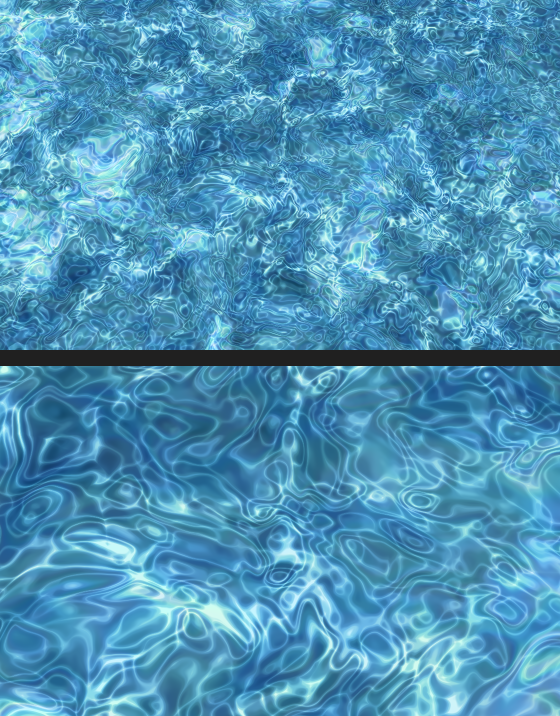
Top, the full canvas; bottom, a detail of the centre.
Write a WebGL 1 fragment shader that draws this texture.

```glsl
precision highp float;

uniform vec2 u_resolution;

float hash(vec2 p) {
  return fract(sin(dot(p, vec2(127.1, 311.7))) * 43758.5453);
}

float noise(vec2 p) {
  vec2 i = floor(p);
  vec2 f = fract(p);
  f = f * f * f * (f * (f * 6.0 - 15.0) + 10.0);
  float low = mix(hash(i), hash(i + vec2(1.0, 0.0)), f.x);
  float high = mix(hash(i + vec2(0.0, 1.0)), hash(i + 1.0), f.x);
  return mix(low, high, f.y);
}

vec2 turn(vec2 p) {
  return mat2(0.8, 0.6, -0.6, 0.8) * p;
}

vec2 wobble(vec2 p) {
  return vec2(noise(p), noise(turn(p) + 37.2)) - 0.5;
}

// Gap between the two nearest cell centres: zero along the cell edges
float cellGap(vec2 p) {
  vec2 cell = floor(p);
  float nearest = 9.0;
  float second = 9.0;
  for (int y = -1; y <= 1; y++) {
    for (int x = -1; x <= 1; x++) {
      vec2 id = cell + vec2(float(x), float(y));
      vec2 centre = id + 0.1 + 0.8 * vec2(hash(id), hash(id + 51.7));
      float d = length(centre - p);
      second = min(second, max(nearest, d));
      nearest = min(nearest, d);
    }
  }
  return second - nearest;
}

float crest(float phase, float sharpness) {
  return pow(1.0 - abs(sin(phase)), sharpness);
}

vec3 waterColor(float tone) {
  vec3 c = mix(vec3(0.07, 0.25, 0.40), vec3(0.15, 0.38, 0.55), smoothstep(0.22, 0.38, tone));
  c = mix(c, vec3(0.22, 0.49, 0.64), smoothstep(0.38, 0.49, tone));
  c = mix(c, vec3(0.29, 0.59, 0.76), smoothstep(0.49, 0.60, tone));
  c = mix(c, vec3(0.42, 0.74, 0.88), smoothstep(0.60, 0.74, tone));
  c = mix(c, vec3(0.56, 0.85, 0.91), smoothstep(0.74, 0.86, tone));
  return mix(c, vec3(0.80, 0.97, 0.97), smoothstep(0.88, 1.18, tone));
}

vec3 pool(vec2 p) {
  // Cells shrink a little towards the far side
  vec2 q = (p - vec2(0.8, 0.0)) * (1.0 + 0.3 * p.y) + vec2(7.3, 3.1);
  vec2 w = q + 0.08 * wobble(q * 5.0) + 0.03 * wobble(q * 17.0);

  // Web of focused light, fading in and out
  float gap = cellGap(w * 5.6 + 0.22 * wobble(q * 42.0));
  float strength = 0.25 + 0.75 * smoothstep(0.25, 0.75, noise(q * 4.5 + 11.0));
  float web = strength * (0.6 * exp(-gap * 10.0) + 0.4 * exp(-gap * 5.0));

  // Contour ripples with dark troughs, finer and denser close to the web
  float swell = 0.55 * noise(w * 14.0) + 0.45 * noise(turn(w) * 31.0 + 5.0);
  float ripple = crest(swell * 23.0 + gap * 8.0, 1.8) - 0.23;
  float crinkle = crest(noise(turn(w) * 40.0) * 8.0 + swell * 11.0, 1.6) - 0.26;
  float chop = noise(w * 58.0 + 3.0 * swell) - 0.5;

  // Small bright pools with flattened bands
  float glow = smoothstep(0.58, 0.88, noise(w * 7.0 + 23.0));
  float bands = noise(w * vec2(22.0, 46.0) + swell * 4.0);

  // Horizontal glints along the left side
  vec2 streak = p + 0.06 * wobble(p * 14.0) + 0.02 * wobble(p * 45.0);
  float side = 1.0 - smoothstep(0.0, 0.2, p.x + 0.12 * noise(p * 6.0));
  float glint = side * smoothstep(0.55, 0.85, noise(streak * vec2(22.0, 80.0)));

  float tone = 0.525 + 0.20 * (noise(w * 7.5 + 61.0) - 0.5) + 0.18 * (swell - 0.5);
  tone += 0.40 * (web - 0.09);
  tone += ripple * (0.19 + 0.35 * web);
  tone += crinkle * (0.14 + 0.50 * web);
  tone += chop * (0.13 + 0.15 * web);
  tone += glow * (0.02 + 0.36 * bands) + 0.28 * glint;

  // Faint spectral sheen, strongest in the bright pools
  vec3 sheen = cos(6.283 * (swell * 3.0 + bands + vec3(0.0, 0.33, 0.67)));
  vec3 color = waterColor(tone) + sheen * (0.015 + 0.03 * glow);
  float blueness = smoothstep(0.4, 0.7, noise(w * 16.0 + 83.0)) - 0.5;
  return color + blueness * vec3(-0.03, -0.015, 0.035);
}

void main() {
  // Four samples per pixel smooth the fine lines
  vec3 color = vec3(0.0);
  for (int y = 0; y < 2; y++) {
    for (int x = 0; x < 2; x++) {
      vec2 offset = 0.5 * vec2(float(x), float(y)) - 0.25;
      color += pool((gl_FragCoord.xy + offset) / u_resolution.y);
    }
  }
  gl_FragColor = vec4(color * 0.25, 1.0);
}
```
